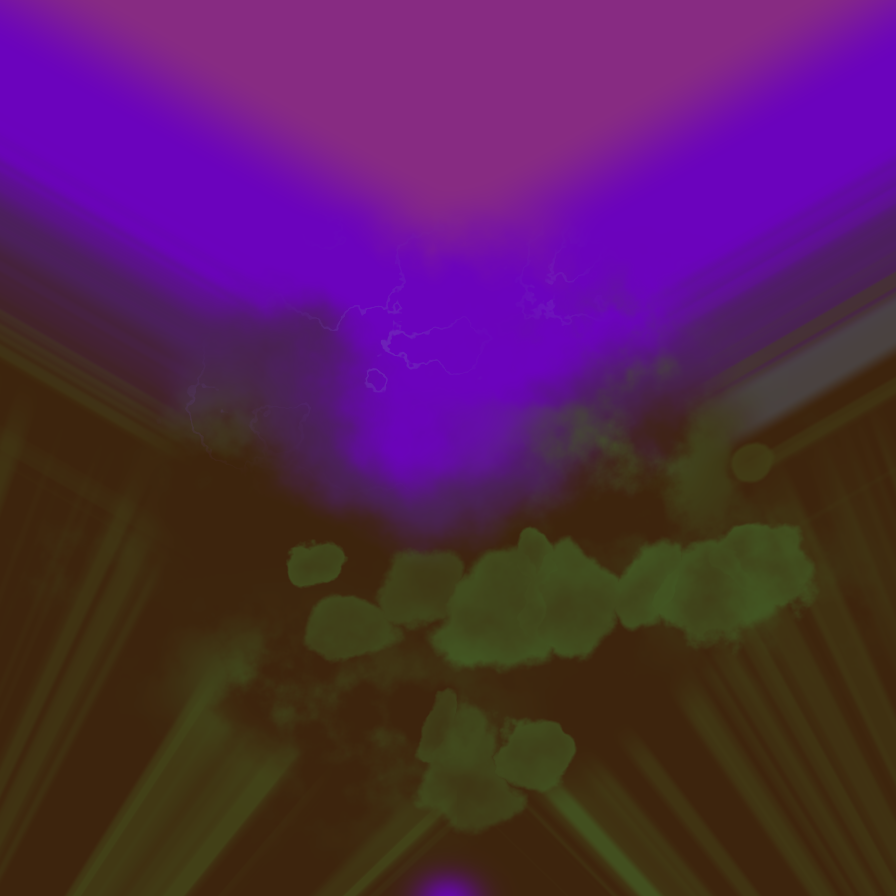
Write a three.js fragment shader that draws this background.

```glsl
varying vec2 vUv;

const vec3 BROWN = vec3(0.24, 0.14, 0.05);
const vec3 DUSK = vec3(0.29, 0.13, 0.34);
const vec3 VIOLET = vec3(0.42, 0.01, 0.74);
const vec3 MAGENTA = vec3(0.53, 0.17, 0.51);
const vec3 MOSS = vec3(0.26, 0.25, 0.09);
const vec3 SMOKE = vec3(0.26, 0.35, 0.14);
const vec3 ASH = vec3(0.30, 0.29, 0.30);
const vec3 SPARK = vec3(0.45, 0.30, 0.72);

float hash(vec2 p) {
  return fract(sin(dot(p, vec2(127.1, 311.7))) * 43758.5453);
}

float noise(vec2 p) {
  vec2 i = floor(p);
  vec2 f = fract(p);
  f = f * f * (3.0 - 2.0 * f);
  return mix(mix(hash(i), hash(i + vec2(1.0, 0.0)), f.x),
             mix(hash(i + vec2(0.0, 1.0)), hash(i + vec2(1.0, 1.0)), f.x), f.y);
}

float fbm(vec2 p) {
  float sum = 0.0;
  float amp = 0.5;
  for (int i = 0; i < 6; i++) {
    sum += amp * noise(p);
    p = mat2(0.8, 0.6, -0.6, 0.8) * p * 2.03 + 7.3;
    amp *= 0.5;
  }
  return sum;
}

float glow(vec2 p, vec2 center, vec2 radius) {
  vec2 d = (p - center) / radius;
  return exp(-dot(d, d));
}

float puff(vec2 p, vec2 center, vec2 radius) {
  float d = length((p - center) / radius);
  return (1.0 - smoothstep(0.82, 1.05, d)) * (0.7 + 0.3 * d);
}

float band(float x, float lo, float hi, float soft) {
  return smoothstep(lo - soft, lo + soft, x) * (1.0 - smoothstep(hi - soft, hi + soft, x));
}

// Fine parallel strands across one coordinate
float strands(float x, float seed) {
  return 0.5 * noise(vec2(x * 28.0, seed)) + 0.3 * noise(vec2(x * 75.0, seed + 3.0))
       + 0.2 * noise(vec2(x * 170.0, seed + 8.0));
}

vec3 skyRamp(float h) {
  vec3 col = mix(BROWN, DUSK, smoothstep(0.60, 0.73, h));
  col = mix(col, VIOLET, smoothstep(0.71, 0.86, h));
  return mix(col, MAGENTA, smoothstep(0.94, 1.07, h));
}

float puffs(vec2 p) {
  float m = puff(p, vec2(0.56, 0.31), vec2(0.075, 0.075));
  m = max(m, puff(p, vec2(0.64, 0.33), vec2(0.05, 0.06)));
  m = max(m, puff(p, vec2(0.72, 0.35), vec2(0.055, 0.06)));
  m = max(m, puff(p, vec2(0.79, 0.33), vec2(0.07, 0.055)));
  m = max(m, puff(p, vec2(0.86, 0.36), vec2(0.055, 0.045)));
  m = max(m, puff(p, vec2(0.60, 0.375), vec2(0.03, 0.035)));
  m = max(m, 0.7 * puff(p, vec2(0.47, 0.355), vec2(0.05, 0.05)));
  m = max(m, 0.7 * puff(p, vec2(0.40, 0.30), vec2(0.065, 0.04)));
  m = max(m, 0.8 * puff(p, vec2(0.35, 0.375), vec2(0.025, 0.027)));
  m = max(m, 0.7 * puff(p, vec2(0.53, 0.13), vec2(0.05, 0.075)));
  m = max(m, 0.8 * puff(p, vec2(0.60, 0.16), vec2(0.035, 0.045)));
  return max(m, 0.7 * puff(p, vec2(0.50, 0.19), vec2(0.028, 0.03)));
}

void main() {
  vec2 p = vUv;
  float x = p.x - 0.51;
  float ax = sqrt(x * x + 0.001);
  float right = smoothstep(-0.02, 0.02, x);
  float side = step(0.0, x);

  // Turbulent core, smooth streaks outside it
  float coreDist = length((p - vec2(0.5, 0.43)) / vec2(0.38, 0.37));
  float core = 1.0 - smoothstep(0.72, 1.02, coreDist);
  float cloud = fbm(p * 6.0 + 2.0);
  float detail = fbm(p * 19.0 + 11.0);

  // V-shaped sky gradient
  float h = p.y - 0.58 * (ax - 0.5);
  float upperStrand = strands(h, 4.0 + 9.0 * side);
  float outer = 1.0 - core;
  float warped = h + core * (0.22 * (cloud - 0.5) + 0.06 * (detail - 0.5));
  warped += outer * 0.07 * (upperStrand - 0.5) * (1.0 - smoothstep(0.8, 0.95, h));
  warped += 0.09 * glow(p, vec2(0.39, 0.48), vec2(0.09, 0.08));
  vec3 col = skyRamp(warped);

  // Upper side streaks
  float upperFade = outer * smoothstep(0.17, 0.32, ax);
  col = mix(col, ASH, 0.8 * upperFade * right * band(h, 0.615, 0.675, 0.012));
  col = mix(col, MOSS, 0.5 * upperFade * band(h, 0.48, 0.76, 0.06)
            * smoothstep(0.55, 0.8, upperStrand));

  // Lower fan of beams
  float fan = (abs(x) + 1.2 * p.y) / (1.0 + 1.3 * p.y);
  float lowerStrand = strands(fan, 21.0 + 6.0 * side);
  float leftBeams = band(fan, 0.30, 0.43, 0.012) + 0.7 * band(fan, 0.11, 0.16, 0.01);
  float rightBeams = band(fan, 0.195, 0.285, 0.01) + 0.8 * band(fan, 0.395, 0.42, 0.006);
  float beams = mix(leftBeams, rightBeams, right) * (0.35 + 0.85 * lowerStrand);
  beams += 0.55 * smoothstep(0.48, 0.8, lowerStrand);
  float lowerFade = smoothstep(0.80, 0.98, coreDist) * (1.0 - smoothstep(0.46, 0.60, h));
  col = mix(col, MOSS, clamp(beams, 0.0, 1.0) * lowerFade);
  col = mix(col, SMOKE, 0.7 * lowerFade * right * band(fan, 0.205, 0.228, 0.006));

  // Thin wisps of smoke
  float wispArea = glow(p, vec2(0.70, 0.49), vec2(0.13, 0.09))
    + 0.7 * glow(p, vec2(0.70, 0.61), vec2(0.07, 0.06))
    + 0.5 * glow(p, vec2(0.24, 0.52), vec2(0.06, 0.06))
    + 0.8 * glow(p, vec2(0.28, 0.24), vec2(0.08, 0.06))
    + 0.7 * glow(p, vec2(0.43, 0.19), vec2(0.12, 0.10))
    + 0.5 * glow(p, vec2(0.09, 0.37), vec2(0.07, 0.04))
    + 0.7 * glow(p, vec2(0.84, 0.34), vec2(0.11, 0.07));
  col = mix(col, SMOKE, clamp(wispArea, 0.0, 1.0) * 0.75 * smoothstep(0.34, 0.72, detail));

  // Billowing puffs
  vec2 bend = vec2(fbm(p * 13.0 + 5.0), fbm(p * 13.0 + 31.0)) - 0.49;
  float billow = puffs(p + 0.09 * bend);
  col = mix(col, SMOKE, billow * (0.5 + 0.6 * detail));
  float wedge = puff(p + 0.02 * bend, vec2(0.84, 0.485), vec2(0.026, 0.024));
  col = mix(col, MOSS, 0.8 * wedge);

  // Glowing filaments
  float contour = abs(fbm(p * 10.0 + 17.0) - 0.5);
  float filament = 1.0 - smoothstep(0.003, 0.014, contour);
  float filamentArea = glow(p, vec2(0.43, 0.61), vec2(0.08, 0.09))
    + 0.6 * glow(p, vec2(0.62, 0.67), vec2(0.04, 0.05))
    + 0.4 * glow(p, vec2(0.24, 0.54), vec2(0.05, 0.05));
  col = mix(col, SPARK, 0.4 * filament * clamp(filamentArea, 0.0, 1.0));

  // Small violet glow at the foot
  col = mix(col, VIOLET, 0.9 * glow(p, vec2(0.5, -0.005), vec2(0.035, 0.028)));
  gl_FragColor = vec4(col, 1.0);
}
```
